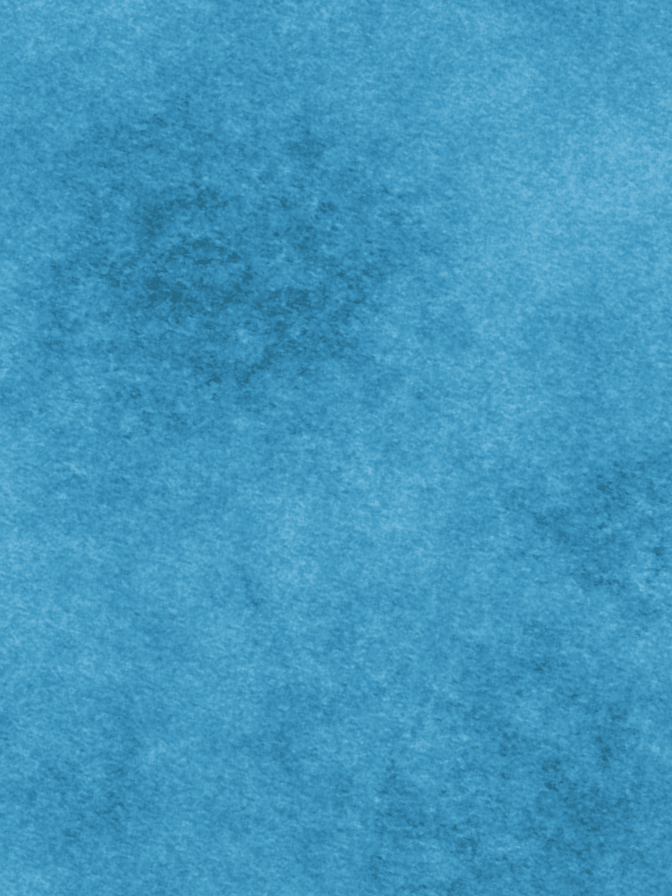
Write a Shadertoy shader that draws this texture.

```glsl
const vec3 DEEP_TEAL = vec3(0.17, 0.47, 0.61);
const vec3 TEAL      = vec3(0.20, 0.53, 0.69);
const vec3 MID_BLUE  = vec3(0.24, 0.58, 0.74);
const vec3 SKY_BLUE  = vec3(0.29, 0.63, 0.78);
const vec3 PALE_BLUE = vec3(0.37, 0.68, 0.82);

// Integer hash of a lattice cell, 0..1
float hash(vec2 cell) {
    uvec2 q = uvec2(ivec2(cell)) * uvec2(1597334673u, 3812015801u);
    uint n = (q.x ^ q.y) * 1597334673u;
    n = (n ^ (n >> 15)) * 2246822519u;
    n ^= n >> 13;
    return float(n >> 8) / 16777216.0;
}

// Smooth value noise, -1..1
float noise(vec2 p) {
    vec2 cell = floor(p);
    vec2 f = fract(p);
    f = f * f * (3.0 - 2.0 * f);
    float low = mix(hash(cell), hash(cell + vec2(1, 0)), f.x);
    float high = mix(hash(cell + vec2(0, 1)), hash(cell + vec2(1, 1)), f.x);
    return 2.0 * mix(low, high, f.y) - 1.0;
}

mat2 rotation(float angle) {
    float c = cos(angle), s = sin(angle);
    return mat2(c, s, -s, c);
}

// Layered noise; gain sets the roughness
float fbm(vec2 p, int octaves, float gain) {
    float sum = 0.0, weight = 1.0, total = 0.0;
    mat2 turn = rotation(0.6);
    for (int i = 0; i < octaves; i++) {
        sum += weight * noise(p);
        total += weight;
        weight *= gain;
        p = turn * p * 2.03 + 17.3;
    }
    return sum / total;
}

// Soft elliptical stain
float stain(vec2 p, vec2 center, vec2 radius) {
    vec2 d = (p - center) / radius;
    return exp(-dot(d, d) * dot(d, d) * 0.6 - 0.4 * dot(d, d));
}

// Thin wavy line where the noise crosses zero
float vein(vec2 p, float width) {
    return 1.0 - smoothstep(0.0, width, abs(fbm(p, 4, 0.5)));
}

// Piecewise ramp; tone 0..4 spans the palette and runs slightly past it
vec3 palette(float tone) {
    tone = clamp(tone, -0.8, 4.9);
    if (tone < 1.0) return mix(DEEP_TEAL, TEAL, tone);
    if (tone < 2.0) return mix(TEAL, MID_BLUE, tone - 1.0);
    if (tone < 3.0) return mix(MID_BLUE, SKY_BLUE, tone - 2.0);
    return mix(SKY_BLUE, PALE_BLUE, tone - 3.0);
}

void mainImage(out vec4 fragColor, in vec2 fragCoord) {
    vec2 p = fragCoord / iResolution.x;

    // Ragged stain outlines
    vec2 warp = vec2(fbm(p * 5.0 + 3.1, 6, 0.6), fbm(p * 5.0 + 41.7, 6, 0.6));
    vec2 q = p + 0.22 * warp;

    // Broad dark and pale areas
    float dark = 1.35 * stain(q, vec2(0.36, 0.87), vec2(0.31, 0.28))
               + 1.30 * stain(q, vec2(0.95, 0.56), vec2(0.16, 0.14))
               + 0.95 * stain(q, vec2(0.82, 0.16), vec2(0.28, 0.20))
               + 0.60 * stain(q, vec2(0.53, 0.36), vec2(0.09, 0.10))
               + 0.60 * stain(q, vec2(0.04, 0.20), vec2(0.18, 0.16));
    float pale = stain(q, vec2(0.82, 1.06), vec2(0.24, 0.24))
               + 0.4 * stain(q, vec2(0.30, 0.44), vec2(0.35, 0.14));
    float tone = 2.45 - dark + 0.8 * pale;

    // Clouds, mottling and faint veins
    float rough = clamp(0.55 + 0.5 * dark - 0.25 * pale, 0.3, 1.2);
    tone += 1.3 * fbm(p * 4.5 + 8.0, 6, 0.6);
    tone += 1.9 * rough * fbm(p * vec2(22.0, 27.0) + 5.0, 4, 0.75);
    tone += 0.45 * vein(p * 2.6 + 12.0, 0.05) * smoothstep(-0.2, 0.3, warp.x);

    // Slanted flecks and small pits
    vec2 slanted = rotation(0.3) * p;
    float fleck = fbm(slanted * vec2(85.0, 135.0) + 30.0, 2, 0.6);
    float pit = fbm(slanted * vec2(60.0, 95.0) + 70.0, 3, 0.65);
    tone += 1.1 * rough * smoothstep(0.2, 0.65, fleck);
    tone -= 1.2 * rough * smoothstep(0.2, 0.6, pit);

    // Fine fibrous grain
    tone += 0.85 * noise(slanted * vec2(130.0, 230.0) + 11.0);
    tone += 0.80 * noise(rotation(0.9) * p * 300.0 + 53.0);

    fragColor = vec4(palette(tone), 1.0);
}
```
